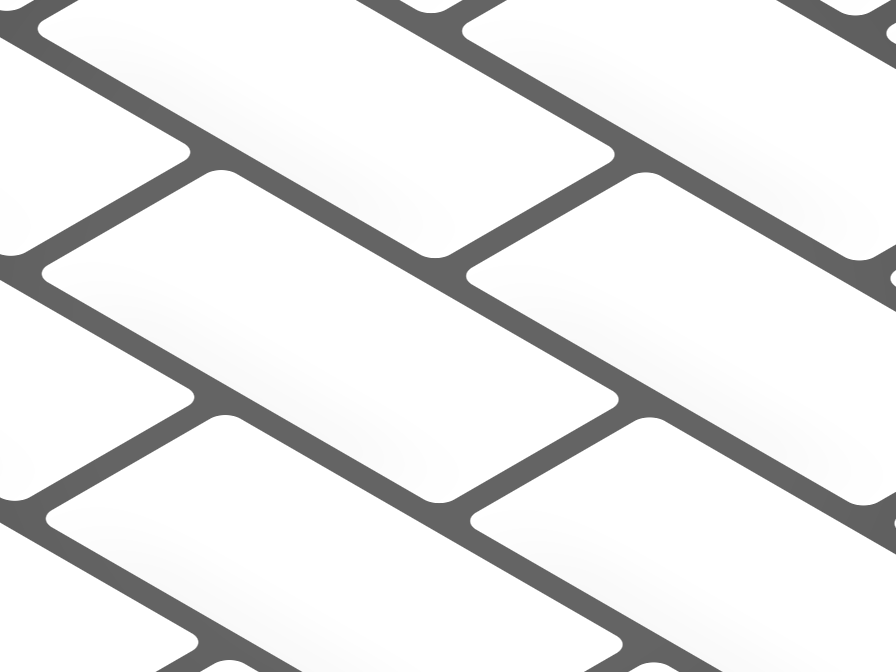
Reproduce this pattern procedurally as a Shadertoy shader.

```glsl
// Draws white rounded slabs in an isometric running bond on a grey ground.

const vec3 GROUT_COLOR = vec3(0.392);
const vec3 SLAB_COLOR = vec3(1.0);
const vec2 PITCH = vec2(0.7361, 0.3611);      // slab spacing along, across
const vec2 HALF_SIZE = vec2(0.3490, 0.1618);
const float CORNER_RADIUS = 0.026;
const vec2 SLAB_CENTER = vec2(-0.1753, -0.0009);

// Screen position to isometric axes: x along the slab, y across it
vec2 toIsometric(vec2 p) {
    float run = p.x * 0.57735;
    return vec2(run - p.y, run + p.y);
}

// Local position in a slab; each row shifts by half a slab
vec2 brickCell(vec2 q, vec2 pitch) {
    float row = floor(q.y / pitch.y + 0.5);
    q.x -= 0.5 * pitch.x * row;
    q.y -= pitch.y * row;
    q.x -= pitch.x * floor(q.x / pitch.x + 0.5);
    return q;
}

float roundedBox(vec2 p, vec2 halfSize, float radius) {
    vec2 d = abs(p) - halfSize + radius;
    return length(max(d, 0.0)) + min(max(d.x, d.y), 0.0) - radius;
}

// Faint shade toward the lower long edge, fading at both ends
float slabShade(vec2 cell, vec2 halfSize) {
    float across = 1.0 - smoothstep(-1.0, -0.2, cell.y / halfSize.y);
    float along = 1.0 - smoothstep(0.4, 1.1, abs(cell.x / halfSize.x));
    return 1.0 - 0.022 * across * along;
}

// Slight darkening of the ground toward the canvas corners
float groundShade(vec2 p) {
    return 1.0 - 0.06 * smoothstep(0.5, 0.85, length(p));
}

void mainImage(out vec4 fragColor, in vec2 fragCoord) {
    vec2 p = (fragCoord - 0.5 * iResolution.xy) / iResolution.y;
    vec2 cell = brickCell(toIsometric(p - SLAB_CENTER), PITCH);

    // Edge coverage over about one pixel
    float edge = 1.2 / iResolution.y;
    float dist = roundedBox(cell, HALF_SIZE, CORNER_RADIUS);
    float coverage = clamp(0.5 - dist / edge, 0.0, 1.0);

    vec3 ground = GROUT_COLOR * groundShade(p);
    vec3 slab = SLAB_COLOR * slabShade(cell, HALF_SIZE);
    fragColor = vec4(mix(ground, slab, coverage), 1.0);
}
```
